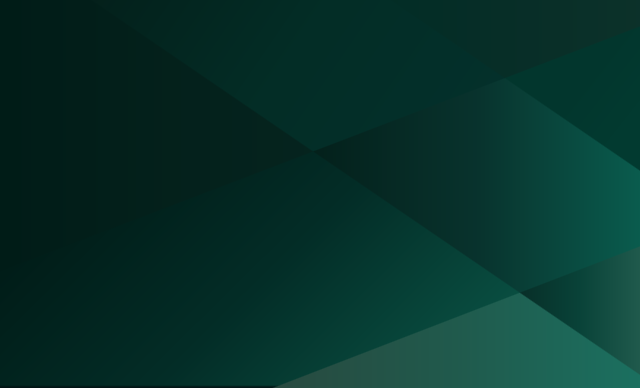
Write a Shadertoy shader that draws this background.

```glsl
// Dark emerald backdrop of crossing diagonal planes, each with its own soft gradient.

// Dividing lines as (height at left edge, slope), in canvas fractions
const vec2 FALL_LOW  = vec2(1.161, -1.127);
const vec2 FALL_HIGH = vec2(1.690, -1.130);
const vec2 RISE_HIGH = vec2(0.301, 0.631);
const vec2 RISE_LOW  = vec2(-0.271, 0.636);

// Shared tones
const vec3 ABYSS   = vec3(0.000, 0.108, 0.090);
const vec3 SHADOW  = vec3(0.014, 0.127, 0.106);
const vec3 FOREST  = vec3(0.010, 0.175, 0.147);
const vec3 PINE    = vec3(0.030, 0.180, 0.155);
const vec3 DEEP    = vec3(0.008, 0.212, 0.177);
const vec3 EMERALD = vec3(0.038, 0.340, 0.285);
const vec3 JADE    = vec3(0.106, 0.438, 0.375);
const vec3 SMOKE   = vec3(0.157, 0.290, 0.250);
const vec3 MIST    = vec3(0.125, 0.353, 0.300);

// Thin dark band along the lower edge
const vec3  RIM_COLOR  = vec3(0.005, 0.065, 0.070);
const float RIM_HEIGHT = 0.006;

// Antialiased coverage of the side above a line
float above(vec2 p, vec2 line) {
    float d = p.y - line.x - line.y * p.x;
    return clamp(d / fwidth(d) + 0.5, 0.0, 1.0);
}

// Three-stop linear gradient running from a to b
vec3 ramp(vec2 p, vec2 a, vec2 b, vec3 first, vec3 middle, vec3 last) {
    vec2 axis = b - a;
    float t = 2.0 * clamp(dot(p - a, axis) / dot(axis, axis), 0.0, 1.0);
    return t < 1.0 ? mix(first, middle, t) : mix(middle, last, t - 1.0);
}

void mainImage(out vec4 fragColor, in vec2 fragCoord) {
    vec2 p = fragCoord / iResolution.xy;

    float overFallLow  = above(p, FALL_LOW);
    float overFallHigh = above(p, FALL_HIGH);
    float overRiseHigh = above(p, RISE_HIGH);
    float overRiseLow  = above(p, RISE_LOW);

    // Upper tier: dark left wedge, centre plane, right corner
    vec3 leftWedge = ramp(p, vec2(0.0, 0.6), vec2(0.49, 0.6),
                          ABYSS, SHADOW, vec3(0.020, 0.140, 0.118));
    vec3 topPlane = ramp(p, vec2(0.15, 1.0), vec2(0.75, 0.75),
                         SHADOW, FOREST, vec3(0.014, 0.188, 0.167));
    vec3 topCorner = ramp(p, vec2(0.62, 1.0), vec2(1.0, 1.0),
                          FOREST, PINE, vec3(0.047, 0.194, 0.163));
    vec3 upper = mix(mix(leftWedge, topPlane, overFallLow), topCorner, overFallHigh);

    // Middle tier: broad left sweep, bright-edged diamond, right triangle
    vec3 sweep = ramp(p, vec2(0.1, 0.5), vec2(0.75, 0.1),
                      ABYSS, vec3(0.012, 0.176, 0.152), vec3(0.036, 0.312, 0.260));
    vec3 diamond = ramp(p, vec2(0.49, 0.5), vec2(1.0, 0.5),
                        SHADOW, vec3(0.032, 0.198, 0.176), vec3(0.038, 0.360, 0.305));
    vec3 sideTriangle = ramp(p, vec2(0.79, 0.8), vec2(1.0, 0.7),
                             DEEP, DEEP, vec3(0.008, 0.228, 0.188));
    vec3 middle = mix(mix(sweep, diamond, overFallLow), sideTriangle, overFallHigh);

    // Dark band under the sweep
    float rim = 1.0 - smoothstep(0.3 * RIM_HEIGHT, 1.4 * RIM_HEIGHT, p.y);
    middle = mix(middle, RIM_COLOR, 0.8 * rim);

    // Lower tier: pale floor and shaded right wedge
    vec3 pale = ramp(p, vec2(0.43, 0.0), vec2(1.0, 0.0), SMOKE, MIST, JADE);
    vec3 shadedWedge = ramp(p, vec2(0.81, 0.2), vec2(1.0, 0.2),
                            PINE, mix(PINE, EMERALD, 0.5), MIST);
    vec3 lower = mix(pale, shadedWedge, overFallLow);

    vec3 color = mix(lower, mix(middle, upper, overRiseHigh), overRiseLow);
    fragColor = vec4(color, 1.0);
}
```
